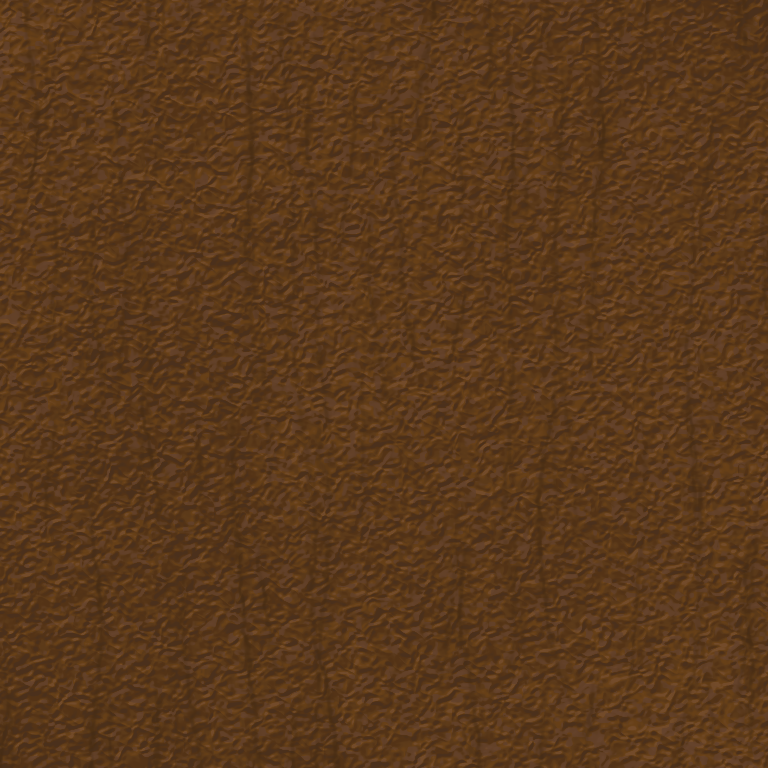
Reproduce this texture procedurally as a Shadertoy shader.

```glsl
// Brown leather: fine pebbled grain with small ridges and broken vertical creases.

const vec3 SHADOW = vec3(0.295, 0.19, 0.108);
const vec3 DEEP   = vec3(0.33, 0.20, 0.085);
const vec3 MID    = vec3(0.36, 0.227, 0.10);
const vec3 WARM   = vec3(0.405, 0.25, 0.09);
const vec3 LIGHT  = vec3(0.45, 0.295, 0.165);
const vec3 ROSY   = vec3(0.385, 0.255, 0.175);
const vec3 CREASE = vec3(0.265, 0.165, 0.07);

float hash(vec2 p) {
    return fract(sin(dot(p, vec2(127.1, 311.7))) * 43758.5453);
}

float noise(vec2 p) {
    vec2 cell = floor(p);
    vec2 f = fract(p);
    f = f * f * (3.0 - 2.0 * f);
    float low = mix(hash(cell), hash(cell + vec2(1.0, 0.0)), f.x);
    float high = mix(hash(cell + vec2(0.0, 1.0)), hash(cell + vec2(1.0, 1.0)), f.x);
    return mix(low, high, f.y);
}

float ridge(vec2 p) {
    return 1.0 - abs(2.0 * noise(p) - 1.0);
}

vec2 rotate(vec2 p, float angle) {
    float c = cos(angle);
    float s = sin(angle);
    return vec2(c * p.x - s * p.y, s * p.x + c * p.y);
}

// Height of the grain; coarse adds longer, slightly sloping wrinkles.
float grainHeight(vec2 uv, float coarse) {
    vec2 warp = vec2(noise(uv * 60.0), noise(uv * 60.0 + 51.0)) - 0.5;
    vec2 p = uv + warp * 0.009;
    float pebbles = ridge(rotate(p, 0.5) * vec2(74.0, 92.0));
    float fine = noise(rotate(p, -0.35) * vec2(135.0, 185.0) + 17.0);
    float wrinkles = ridge(rotate(p, 0.3) * vec2(26.0, 54.0) + 9.0);
    return 0.55 * pebbles + 0.8 * fine + coarse * wrinkles * wrinkles;
}

// Strength of wandering vertical creases, one per column, fading along y.
float creases(vec2 uv, float columns, float seed) {
    float x = uv.x * columns + 1.2 * (noise(uv * vec2(2.0, 3.0) + seed) - 0.5);
    x += 0.006 * columns * (noise(uv * 95.0 + seed) - 0.5);
    float strength = 0.0;
    for (int i = -1; i <= 1; i++) {
        float id = floor(x) + float(i);
        float key = id * 7.31 + seed;
        float path = id + 0.5 + 0.5 * (hash(vec2(id, seed)) - 0.5);
        path += 0.7 * (noise(vec2(key, uv.y * 6.0)) - 0.5);
        float away = abs(x - path) / columns;
        float fade = smoothstep(0.35, 0.8, noise(vec2(key + 40.0, uv.y * 5.0)));
        fade *= 0.3 + 0.7 * noise(vec2(key + 80.0, uv.y * 60.0));
        float core = 1.0 - smoothstep(0.0006, 0.0045, away);
        float halo = 1.0 - smoothstep(0.0, 0.014, away);
        strength = max(strength, fade * (0.7 * core + 0.3 * halo));
    }
    return strength;
}

// Five leather tones from shaded to lit.
vec3 leatherRamp(float tone) {
    vec3 color = mix(SHADOW, DEEP, smoothstep(0.22, 0.36, tone));
    color = mix(color, MID, smoothstep(0.36, 0.48, tone));
    color = mix(color, WARM, smoothstep(0.48, 0.61, tone));
    return mix(color, LIGHT, smoothstep(0.61, 0.78, tone));
}

void mainImage(out vec4 fragColor, in vec2 fragCoord) {
    vec2 uv = fragCoord / iResolution.xy;

    // Relief lit from above and slightly from the left
    float coarse = mix(0.1, 0.5, smoothstep(-0.5, 0.7, uv.y - uv.x));
    vec2 lightStep = vec2(-0.0013, 0.0024);
    float height = grainHeight(uv, coarse);
    float slope = height - grainHeight(uv + lightStep, coarse);

    // Soft patches and a gentle brightening toward the lower right
    float patches = noise(uv * 5.0 + 3.0) + noise(uv * 13.0) - 1.0;
    float tone = 0.475 + 0.9 * slope + 0.08 * patches;
    tone += 0.22 * (noise(rotate(uv, 0.4) * vec2(150.0, 190.0) + 29.0) - 0.5);
    tone += 0.12 * (uv.x - 0.5) * (1.0 - 2.0 * uv.y);

    vec3 color = leatherRamp(tone);

    // Dusty rose sheen on scattered grain edges
    float sheen = smoothstep(0.54, 0.70, noise(uv * vec2(120.0, 160.0) + 73.0));
    color = mix(color, ROSY, 0.8 * sheen * smoothstep(0.38, 0.54, tone));

    // Two layers of creases
    float crease = max(creases(uv, 17.0, 5.0), 0.7 * creases(uv, 25.0, 31.0));
    color = mix(color, CREASE, 0.8 * crease);

    fragColor = vec4(color, 1.0);
}
```
